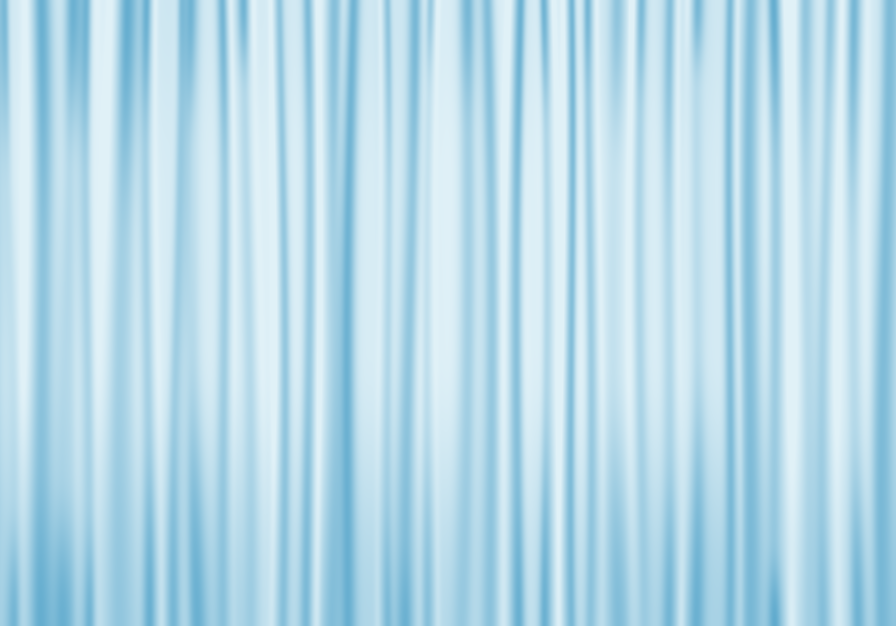
A Shadertoy shader for this texture:

```glsl
const int FOLDS = 34;               // valleys across the cloth
const float JITTER = 0.55;          // sideways scatter, in fold spacings
const float LEAN = 0.55;            // drift from hem to top, in fold spacings
const float BEND = 0.10;            // slow sway of each fold
const vec2 WIDTH = vec2(0.18, 0.40);    // valley half width range
const vec2 DEPTH = vec2(0.50, 0.95);    // valley darkness range
const vec2 MIDDLE = vec2(0.25, 1.05);   // strength left at half height
const float SHEEN = 0.13;           // bright ridge beside a valley
const float STREAK = 0.07;          // fine vertical weave
const float HEM_SHADE = 0.34;       // darkening along the hem
const vec3 VALLEY_BLUE = vec3(0.36, 0.66, 0.80);
const vec3 RIDGE_WHITE = vec3(0.88, 0.945, 0.97);

float hash(float n, float seed) {
    return fract(sin(n * 127.1 + seed * 311.7) * 43758.5);
}

float noise(float x, float seed) {
    float cell = floor(x);
    float f = fract(x);
    f = f * f * (3.0 - 2.0 * f);
    return mix(hash(cell, seed), hash(cell + 1.0, seed), f);
}

float bell(float x) {
    return exp(-x * x);
}

// x: light left after all valleys, y: summed ridge sheen
vec2 drapery(vec2 uv) {
    float across = uv.x * float(FOLDS);
    float light = 1.0;
    float sheen = 0.0;
    for (int i = -2; i < FOLDS + 2; i++) {
        float id = float(i);
        float center = id + 0.5 + JITTER * (hash(id, 1.0) - 0.5);
        center += LEAN * (hash(id, 2.0) - 0.5) * (uv.y - 0.5);
        center += BEND * sin(uv.y * 4.0 + 6.28 * hash(id, 3.0));

        // Folds are crisp at the rail and softer at the hem
        float width = mix(WIDTH.x, WIDTH.y, hash(id, 4.0));
        width *= mix(1.15, 0.85, uv.y);
        float d = (across - center) / width;
        d *= d > 0.0 ? mix(0.7, 1.3, hash(id, 5.0)) : 1.0;

        // Some folds relax between rail and hem
        float rail = smoothstep(mix(0.55, 0.85, hash(id, 6.0)), 1.0, uv.y);
        float hem = 1.0 - smoothstep(0.0, mix(0.12, 0.5, hash(id, 7.0)), uv.y);
        hem *= step(0.35, hash(id, 8.0));
        float middle = mix(MIDDLE.x, MIDDLE.y, hash(id, 9.0));
        float strength = mix(min(middle, 1.0), 1.0, max(rail, hem));
        float depth = strength * mix(DEPTH.x, DEPTH.y, hash(id, 10.0));

        light *= 1.0 - depth * bell(d);
        float side = hash(id, 11.0) < 0.5 ? -1.0 : 1.0;
        sheen += SHEEN * strength * bell((d - 1.9 * side) * 1.6);
    }
    return vec2(light, sheen);
}

void mainImage(out vec4 fragColor, in vec2 fragCoord) {
    vec2 uv = fragCoord / iResolution.xy;
    vec2 folds = drapery(uv);

    // Broad tone: uneven hem shade and a soft dimming at the rail
    float hem = 1.0 - smoothstep(0.0, 0.45, uv.y);
    float shade = HEM_SHADE * hem * mix(0.35, 1.0, noise(uv.x * 9.0, 12.0));
    shade += 0.06 * smoothstep(0.7, 1.0, uv.y);
    shade += 0.10 * noise(uv.x * 13.0 + 0.4 * uv.y, 13.0);

    // Fine weave follows the cloth from top to bottom
    float weave = noise(uv.x * 95.0 + 0.8 * uv.y, 14.0) - 0.5;

    float tone = folds.x * (1.0 - shade) + folds.y * folds.x + STREAK * weave;
    vec3 color = mix(VALLEY_BLUE, RIDGE_WHITE, clamp(tone, 0.0, 1.0));
    fragColor = vec4(color, 1.0);
}
```
